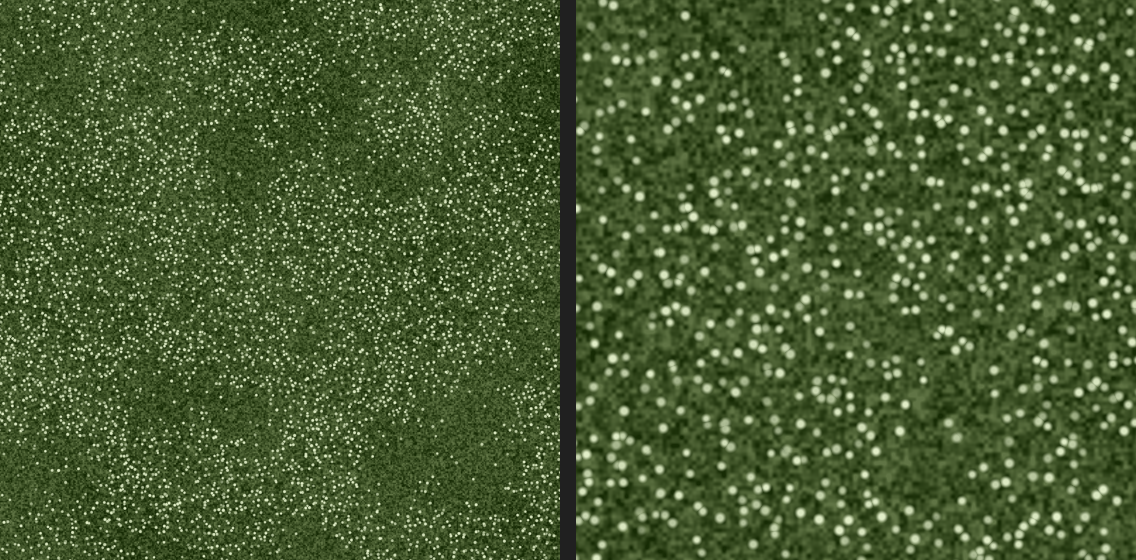
Left: the whole. Right: its middle third, enlarged.
Reproduce this texture procedurally as a Shadertoy shader.

```glsl
// Mossy green felt sprinkled with tiny pale cream specks.
// Two layers of fine value noise make the nap; jittered grid cells hold the
// specks, and slow noise thins them out into bare patches.

const vec3 DARK_MOSS  = vec3(0.16, 0.24, 0.08);
const vec3 MID_MOSS   = vec3(0.24, 0.32, 0.15);
const vec3 PALE_CREAM = vec3(0.89, 0.94, 0.79);

const float SPECK_CELLS  = 128.0;
const float SPECK_RADIUS = 0.0024;
const float SPECK_SOFT   = 0.0015;

// Integer hash: one random value in 0..1 per cell and seed
float hash(vec2 cell, float seed) {
    uvec2 q = uvec2(ivec2(cell) + 4096);
    uint h = q.x * 1597334677u ^ q.y * 3812015801u ^ uint(seed) * 2654435769u;
    h = (h ^ (h >> 16)) * 2246822519u;
    h = (h ^ (h >> 13)) * 3266489917u;
    h ^= h >> 16;
    return float(h >> 8) / 16777216.0;
}

// Smooth value noise
float noise(vec2 p, float seed) {
    vec2 cell = floor(p);
    vec2 f = fract(p);
    f = f * f * (3.0 - 2.0 * f);
    float low = mix(hash(cell, seed), hash(cell + vec2(1, 0), seed), f.x);
    float high = mix(hash(cell + vec2(0, 1), seed), hash(cell + vec2(1, 1), seed), f.x);
    return mix(low, high, f.y);
}

// Layered noise for cloudy variation
float clouds(vec2 p, float seed) {
    float sum = 0.0;
    float weight = 0.5;
    for (int i = 0; i < 4; i++) {
        sum += weight * noise(p, seed + float(i));
        p = p * 2.03 + 7.3;
        weight *= 0.5;
    }
    return sum / 0.9375;
}

// Chance that a speck sits at this place
float speckChance(vec2 p) {
    float cover = smoothstep(0.28, 0.52, clouds(p * 7.0, 11.0));
    float clump = 0.65 + 0.7 * noise(p * 36.0, 23.0);
    return mix(0.03, 0.40, cover) * clump;
}

// Coverage of the brightest speck near p
float specks(vec2 p, float radius, float soft) {
    vec2 home = floor(p * SPECK_CELLS);
    float cover = 0.0;
    for (int y = -1; y <= 1; y++) {
        for (int x = -1; x <= 1; x++) {
            vec2 cell = home + vec2(x, y);
            vec2 jitter = vec2(hash(cell, 31.0), hash(cell, 32.0));
            vec2 center = (cell + jitter) / SPECK_CELLS;
            float present = step(hash(cell, 33.0), speckChance(center));
            float size = radius * mix(0.82, 1.15, hash(cell, 34.0));
            float glow = mix(0.45, 1.0, sqrt(hash(cell, 35.0)));
            float disc = 1.0 - smoothstep(size - soft, size + soft, distance(p, center));
            cover = max(cover, present * glow * disc);
        }
    }
    return cover;
}

// Felt shade: 0 is dark moss, 1 is mid moss, 2 is light moss
float feltShade(vec2 p) {
    float nap = 0.5 * (noise(p * 256.0, 41.0) + noise(p * 397.0 + 3.7, 42.0)) - 0.5;
    float drift = clouds(p * 4.0, 51.0) - 0.5;
    return clamp(0.86 + 5.0 * nap + 1.5 * drift, -0.9, 2.7);
}

void mainImage(out vec4 fragColor, in vec2 fragCoord) {
    vec2 p = fragCoord / iResolution.y;
    float soft = max(SPECK_SOFT, 0.7 / iResolution.y);

    vec3 color = DARK_MOSS + (MID_MOSS - DARK_MOSS) * feltShade(p);
    color = mix(color, PALE_CREAM, specks(p, SPECK_RADIUS, soft));

    fragColor = vec4(clamp(color, 0.0, 1.0), 1.0);
}
```
